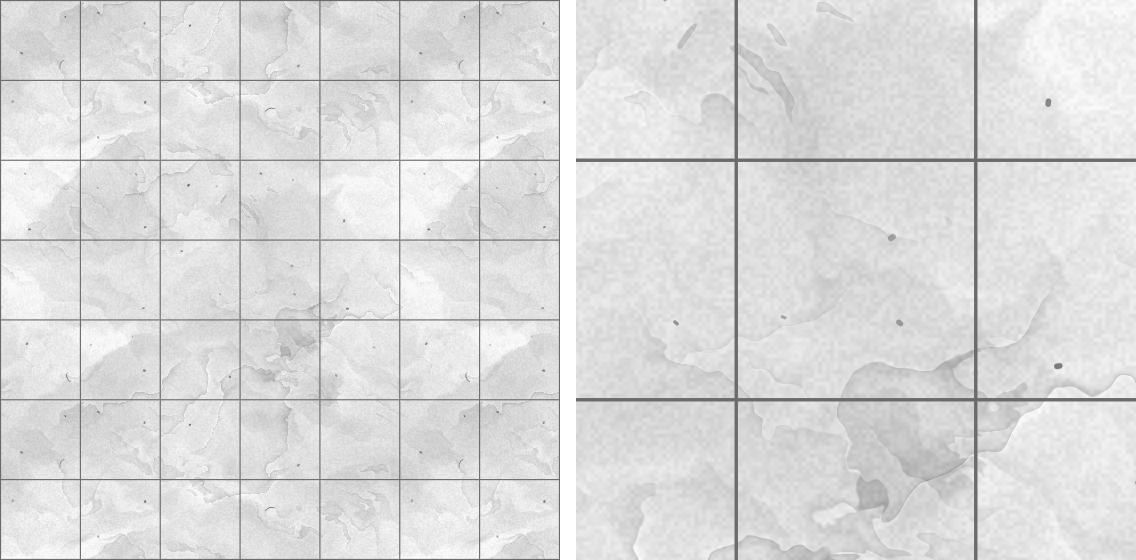
Left: the whole. Right: its middle third, enlarged.
A WebGL 2 fragment shader for this texture:

```glsl
#version 300 es
precision highp float;

uniform vec2 u_resolution;
out vec4 fragColor;

const float PITCH = 0.142578;      // spacing of the ruled grid
const float GRID_START = 0.000977; // centre of the first line
const float LINE_HALF = 0.00102;
const float LINE_TONE = 0.42;
const float REPEAT = 5.0;          // paper repeats after this many squares

vec2 hash2(vec2 cell, float seed) {
  vec3 a = fract(vec3(cell.xyx + seed * 17.3) * vec3(0.1031, 0.1030, 0.0973));
  a += dot(a, a.yzx + 33.33);
  return fract((a.xx + a.yz) * a.zy);
}

float noise(vec2 p, float period, float seed) {
  vec2 i = floor(p), f = fract(p);
  f = f * f * f * (f * (f * 6.0 - 15.0) + 10.0);
  vec2 lo = mod(i, period), hi = mod(i + 1.0, period);
  float bottom = mix(hash2(lo, seed).x, hash2(vec2(hi.x, lo.y), seed).x, f.x);
  float top = mix(hash2(vec2(lo.x, hi.y), seed).x, hash2(hi, seed).x, f.x);
  return mix(bottom, top, f.y);
}

// Layered noise around zero
float fbm(vec2 p, float period, float seed, int octaves) {
  float sum = 0.0, amp = 0.5;
  for (int i = 0; i < octaves; i++) {
    sum += amp * (noise(p, period, seed + float(i)) - 0.5);
    p *= 2.0;
    period *= 2.0;
    amp *= 0.5;
  }
  return sum;
}

// Tilted planes meeting at narrow edges
float facets(vec2 p, float period, float seed, float sharpness) {
  vec2 home = floor(p);
  float sum = 0.0, total = 0.0;
  for (int y = -1; y <= 1; y++) {
    for (int x = -1; x <= 1; x++) {
      vec2 cell = home + vec2(x, y);
      vec2 id = mod(cell, period);
      vec2 d = p - cell - hash2(id, seed);
      vec2 tilt = hash2(id, seed + 5.0) - 0.5;
      float weight = exp(-sharpness * dot(d, d)) + 1e-20;
      sum += weight * (tilt.x + 1.4 * dot(d, tilt));
      total += weight;
    }
  }
  return sum / total;
}

// Fold with a lit flank and a shadow that fades away from its edge
float crease(vec2 p, float period, float seed) {
  float h = fbm(p, period, seed, 4);
  float side = smoothstep(-0.006, 0.006, h);
  float shadow = exp(-max(h, 0.0) / 0.045) * side;
  float light = exp(min(h, 0.0) / 0.035) * (1.0 - side);
  return 0.45 * light - shadow;
}

// Scattered specks with an occasional curved fibre
float specks(vec2 p, float period, float seed, float pixel) {
  vec2 id = mod(floor(p), period);
  vec2 place = hash2(id, seed), kind = hash2(id, seed + 3.0);
  vec2 d = fract(p) - mix(vec2(0.25), vec2(0.75), place);
  float angle = 3.1416 * place.y;
  d = mat2(cos(angle), -sin(angle), sin(angle), cos(angle)) * d;
  float fibre = step(0.93, kind.y);
  float halfLength = mix(0.012, 0.11, fibre);
  d.y += fibre * 3.0 * d.x * d.x;
  d.x -= clamp(d.x, -halfLength, halfLength);
  float radius = mix(0.012 + 0.014 * kind.y, 0.011, fibre);
  float ink = 1.0 - smoothstep(-pixel, pixel, length(d) - radius);
  return ink * step(kind.x, 0.36) * mix(0.4, 1.0, place.x);
}

float paper(vec2 p, float pixel) {
  // Bend the sheet so that folds wander
  vec2 bend = vec2(fbm(p * 2.0, REPEAT * 2.0, 1.0, 4), fbm(p * 2.0, REPEAT * 2.0, 8.0, 4));
  vec2 q = p + 0.6 * bend;
  vec2 rising = vec2(q.x, 2.0 * q.y - q.x);
  vec2 falling = vec2(q.x + q.y, q.y);

  // Broad shading and flat facets
  float tone = 0.886 + 0.15 * fbm(q * 0.6, 3.0, 15.0, 5);
  tone += 0.07 * facets(rising * 0.6, 3.0, 21.0, 35.0);
  tone += 0.05 * facets(falling * 2.0, REPEAT * 2.0, 27.0, 40.0);
  tone += 0.05 * fbm(rising * 3.0, REPEAT * 3.0, 30.0, 4);

  // Creases appear in patches
  float longFolds = smoothstep(0.4, 0.75, noise(p, REPEAT, 41.0));
  float shortFolds = smoothstep(0.45, 0.8, noise(p * 2.0, REPEAT * 2.0, 44.0));
  tone += 0.13 * longFolds * crease(rising, REPEAT, 51.0);
  tone += 0.09 * shortFolds * crease(falling * 2.0, REPEAT * 2.0, 57.0);

  // Fine grain and dirt
  tone += 0.065 * (noise(p * 60.0, REPEAT * 60.0, 63.0) - 0.5);
  tone = clamp(tone, 0.6, 0.975);
  return tone - 0.45 * specks(p * 2.0, REPEAT * 2.0, 71.0, pixel * 2.0);
}

void main() {
  vec2 uv = gl_FragCoord.xy / u_resolution;
  float pixel = 1.0 / min(u_resolution.x, u_resolution.y);
  vec2 p = (uv - GRID_START) / PITCH;
  vec2 toLine = abs(fract(p + 0.5) - 0.5) * PITCH;
  float ruled = clamp((LINE_HALF - min(toLine.x, toLine.y)) / pixel + 0.5, 0.0, 1.0);
  float tone = mix(paper(p, 0.7 * pixel / PITCH), LINE_TONE, ruled);
  fragColor = vec4(vec3(tone), 1.0);
}
```
